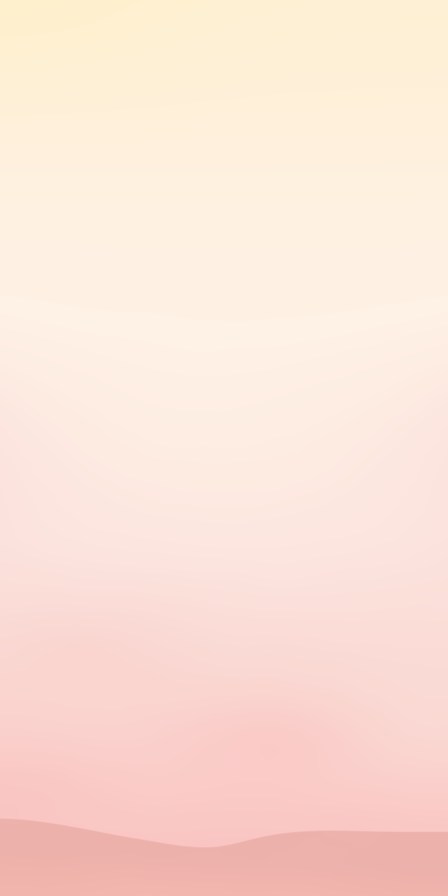
Give the GLSL for this background, as a WebGL 2 fragment shader.

```glsl
#version 300 es
precision highp float;

uniform vec2 u_resolution;
out vec4 outColor;

#define HILL_BASE 0.0715
#define HILL_DIP 0.0172
#define HILL_RISE 0.0148
#define SIDE_BLUSH 0.13
#define CLOUD_SCALE vec2(3.0, 7.0)
#define CLOUD_WARP 0.045
#define CORNER_GLOW vec3(0.0, -0.002, -0.03)
#define HILL_RIM vec3(0.929, 0.694, 0.671)
#define HILL_FOOT vec3(0.953, 0.714, 0.682)

const int STOPS = 9;
// Sky colours at equal steps from the top down
const vec3 SKY[STOPS] = vec3[STOPS](
    vec3(0.998, 0.942, 0.832), vec3(0.997, 0.941, 0.854),
    vec3(0.996, 0.945, 0.886), vec3(0.996, 0.945, 0.898),
    vec3(0.993, 0.927, 0.887), vec3(0.988, 0.896, 0.873),
    vec3(0.981, 0.851, 0.829), vec3(0.979, 0.798, 0.783),
    vec3(0.976, 0.753, 0.745));

float hash(vec2 p) {
    vec3 q = fract(p.xyx * 0.1031);
    q += dot(q, q.yzx + 33.33);
    return fract((q.x + q.y) * q.z);
}

float valueNoise(vec2 p) {
    vec2 cell = floor(p), f = fract(p);
    f = f * f * (3.0 - 2.0 * f);
    float low = mix(hash(cell), hash(cell + vec2(1, 0)), f.x);
    float high = mix(hash(cell + vec2(0, 1)), hash(cell + vec2(1, 1)), f.x);
    return mix(low, high, f.y);
}

float cloudNoise(vec2 p) {
    float sum = 0.0, weight = 0.5;
    for (int i = 0; i < 4; i++) {
        sum += weight * valueNoise(p);
        p = p * 2.03 + 17.0;
        weight *= 0.5;
    }
    return sum;
}

float bell(float x, float center, float width) {
    float d = (x - center) / width;
    return exp(-d * d);
}

float softBlob(vec2 p, vec2 center, vec2 size) {
    return bell(p.x, center.x, size.x) * bell(p.y, center.y, size.y);
}

vec3 skyRamp(float depth) {
    float s = clamp(depth, 0.0, 1.0) * float(STOPS - 1);
    vec3 color = SKY[0];
    for (int i = 1; i < STOPS; i++)
        color = mix(color, SKY[i], clamp(s - float(i - 1), 0.0, 1.0));
    return color;
}

float hillHeight(float x) {
    float dipWidth = x < 0.46 ? 0.17 : 0.12;
    return HILL_BASE + HILL_RISE * (1.0 - smoothstep(0.0, 0.3, x))
        - HILL_DIP * bell(x, 0.46, dipWidth) + 0.0015 * bell(x, 0.73, 0.1);
}

void main() {
    vec2 uv = gl_FragCoord.xy / u_resolution;
    float depth = 1.0 - uv.y;

    // Blush climbing both sides, then pale and rosy cloud patches
    float side = abs(uv.x - 0.5) * 2.0;
    float warp = SIDE_BLUSH * side * side * bell(depth, 0.48, 0.12);
    warp += 0.05 * softBlob(uv, vec2(0.17, 0.29), vec2(0.28, 0.06));
    warp += 0.06 * softBlob(uv, vec2(0.62, 0.18), vec2(0.22, 0.04));
    warp -= 0.06 * softBlob(uv, vec2(0.95, 0.17), vec2(0.25, 0.07));
    warp += 0.04 * softBlob(uv, vec2(0.0, 0.12), vec2(0.25, 0.04));
    float cloud = cloudNoise(uv * CLOUD_SCALE) - 0.47;
    warp += CLOUD_WARP * cloud * smoothstep(0.1, 0.6, depth);

    vec3 color = skyRamp(depth + warp);
    color += CORNER_GLOW * softBlob(uv, vec2(0.0, 1.0), vec2(0.45, 0.1));

    // Rolling hill, lighter toward its foot
    float top = hillHeight(uv.x);
    float foot = 1.0 - smoothstep(0.0, 0.06, uv.y + 0.025 * uv.x);
    vec3 hill = mix(HILL_RIM, HILL_FOOT, foot) + 0.015 * cloud;
    float edge = 1.0 / u_resolution.y;
    color = mix(color, hill, smoothstep(-edge, edge, top - uv.y));

    outColor = vec4(color, 1.0);
}
```
